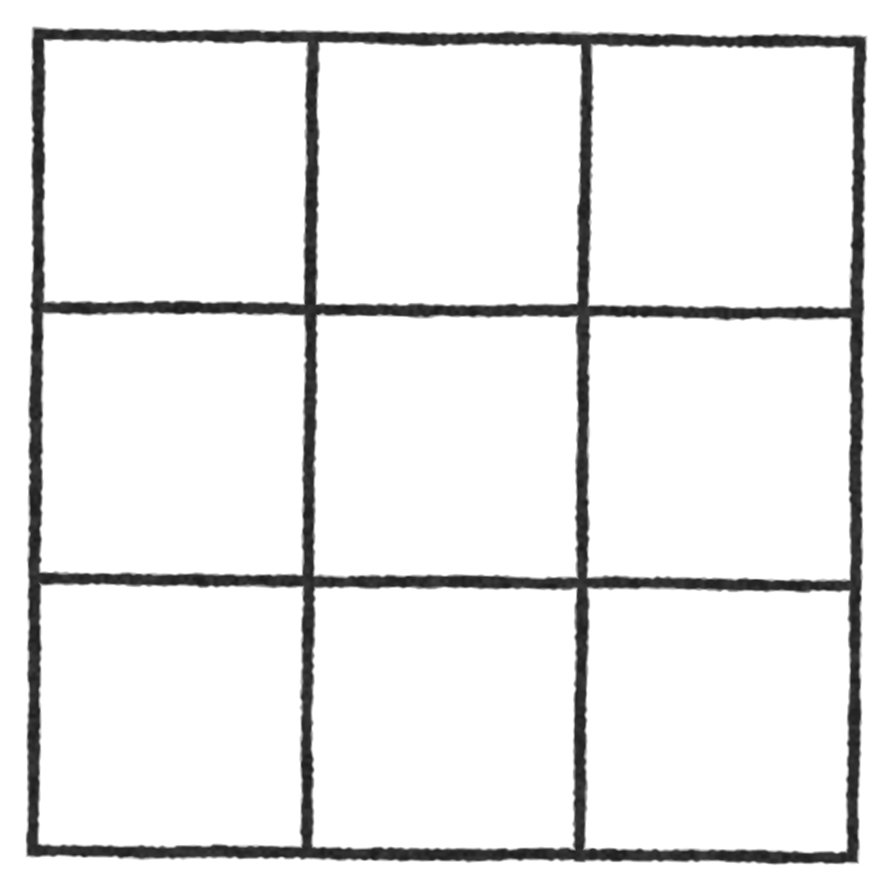
Reproduce this pattern procedurally as a Shadertoy shader.

```glsl
// A hand-inked grid of three by three square cells on white paper, slightly tilted.
// The nearest ruled line on each axis gives a distance; value noise bends the
// strokes, roughens their edges and mottles the ink.

float hash(vec2 p) {
    vec3 q = fract(vec3(p.xyx) * 0.1031);
    q += dot(q, q.yzx + 33.33);
    return fract((q.x + q.y) * q.z);
}

float noise(vec2 p) {
    vec2 i = floor(p), f = fract(p);
    f = f * f * (3.0 - 2.0 * f);
    return mix(mix(hash(i), hash(i + vec2(1, 0)), f.x),
               mix(hash(i + vec2(0, 1)), hash(i + vec2(1, 1)), f.x), f.y);
}

// Distance to one stroke: across it, along it, and a seed for its own wobble
float strokeDistance(float across, float along, float seed) {
    float bend = noise(vec2(along * 14.0, seed)) - 0.5;
    float swell = noise(vec2(along * 32.0, seed + 40.0)) - 0.5;
    return abs(across + 0.0022 * bend) - 0.0064 - 0.0013 * swell;
}

void mainImage(out vec4 fragColor, in vec2 fragCoord) {
    // Grid coordinates from the lower left corner, in canvas heights
    vec2 p = fragCoord / iResolution.y - vec2(0.037, 0.0357);
    float tilt = 0.0085;
    p = vec2(p.x * cos(tilt) - p.y * sin(tilt), p.x * sin(tilt) + p.y * cos(tilt));

    // Nearest of four lines on each axis, cut off at the outer frame
    vec2 cell = vec2(0.31, 0.3082);
    vec2 index = clamp(round(p / cell), 0.0, 3.0);
    vec2 offset = p - index * cell;
    vec2 beyond = abs(p - 1.5 * cell) - 1.5 * cell - 0.0065;
    float vertical = max(strokeDistance(offset.x, p.y, index.x * 7.0 + 3.0), beyond.y);
    float horizontal = max(strokeDistance(offset.y, p.x, index.y * 7.0 + 61.0), beyond.x);

    // Ragged edges with a soft bleed into the paper
    vec2 grain = p + 2.0;
    float d = min(vertical, horizontal) + 0.0024 * (noise(grain * 170.0) - 0.5);
    float soft = max(0.0024, 0.8 / iResolution.y);
    float ink = 1.0 - smoothstep(-soft, soft, d);

    // Mottled charcoal ink on white
    float mottle = 0.6 * noise(grain * 210.0) + 0.4 * noise(grain * 75.0);
    float charcoal = mix(0.1, 0.25, mottle);
    fragColor = vec4(vec3(mix(1.0, charcoal, ink)), 1.0);
}
```
